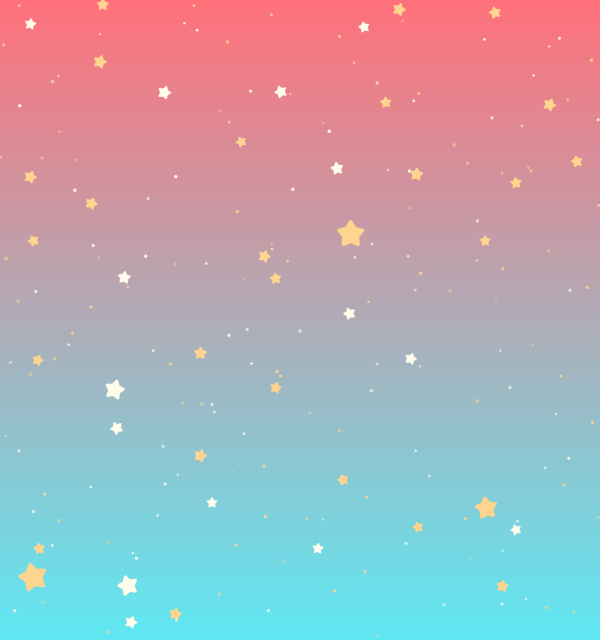
This background is drawn by a Shadertoy shader. Its source:

```glsl
// Dusk sky fading from coral to aqua, sprinkled with dots and soft five-point stars.
// Jittered grids scatter the small pieces; five larger stars anchor the layout.
// Lengths are fractions of the canvas height.

const vec3 PEACH = vec3(1.0, 0.83, 0.56);
const vec3 CREAM = vec3(1.0, 0.99, 0.92);

vec3 hash3(vec2 p) {
    vec3 q = fract(p.xyx * vec3(0.1031, 0.1030, 0.0973));
    q += dot(q, q.yxz + 33.33);
    return fract((q.xxy + q.yzz) * q.zyx);
}

// Signed distance to a rounded star whose first tip points up, then turns by tilt.
float starDistance(vec2 p, float radius, float tilt) {
    const float sector = 6.2831853 / 5.0;
    float angle = atan(p.x, p.y) + tilt;
    angle = abs(mod(angle + 0.5 * sector, sector) - 0.5 * sector);
    vec2 q = length(p) / radius * vec2(cos(angle), sin(angle));
    vec2 tip = vec2(0.86, 0.0);
    vec2 edge = vec2(0.39, 0.283) - tip;
    vec2 offset = q - tip;
    float t = clamp(dot(offset, edge) / dot(edge, edge), 0.0, 1.0);
    float side = sign(edge.y * offset.x - edge.x * offset.y);
    return (side * length(offset - edge * t) - 0.14) * radius;
}

// Antialiased coverage of a signed distance.
float coverage(float d) {
    float pixel = 0.75 / iResolution.y;
    return 1.0 - smoothstep(-pixel, pixel, d);
}

void addStar(inout vec3 color, vec2 p, float radius, float tilt, vec3 tint) {
    color = mix(color, tint, coverage(starDistance(p, radius, tilt)));
}

// One faint or bright dot per occupied cell.
void addDots(inout vec3 color, vec2 p, float seed) {
    const float size = 0.1;
    vec2 cell = floor(p / size + 0.37 * seed);
    vec3 place = hash3(cell + 41.0 * seed + 7.0);
    vec3 look = hash3(cell + 67.0 * seed + 139.0);
    vec2 center = (cell - 0.37 * seed + mix(vec2(0.04), vec2(0.96), place.xy)) * size;
    float dotMask = coverage(length(p - center) - mix(0.0017, 0.0027, look.x));
    vec3 tint = look.y < 0.52 ? PEACH : CREAM;
    color = mix(color, tint, dotMask * step(place.z, 0.82) * mix(0.45, 1.0, look.z));
}

// Small stars, thinning out toward the right.
void addSmallStars(inout vec3 color, vec2 p) {
    const float size = 0.117;
    vec2 cell = floor(p / size);
    vec3 place = hash3(cell + 23.0);
    vec3 look = hash3(cell + 211.0);
    vec2 center = (cell + mix(vec2(0.1), vec2(0.9), place.xy)) * size;
    if (place.z < mix(0.85, 0.3, center.x)) {
        vec3 tint = look.y < 0.62 ? PEACH : CREAM;
        addStar(color, p - center, mix(0.0085, 0.0108, look.x), look.z - 0.5, tint);
    }
}

void mainImage(out vec4 fragColor, in vec2 fragCoord) {
    vec2 p = fragCoord / iResolution.y;

    // Vertical sky gradient
    vec3 color = mix(vec3(0.37, 0.91, 0.955), vec3(1.0, 0.44, 0.48), p.y);

    // Scattered dots and small stars
    for (int layer = 0; layer < 2; layer++) addDots(color, p, float(layer));
    addSmallStars(color, p);

    // Large stars
    addStar(color, p - vec2(0.548, 0.634), 0.0220, 0.0, PEACH);
    addStar(color, p - vec2(0.052, 0.098), 0.0228, 0.25, PEACH);
    addStar(color, p - vec2(0.760, 0.206), 0.0182, 0.15, PEACH);
    addStar(color, p - vec2(0.179, 0.391), 0.0160, -0.25, CREAM);
    addStar(color, p - vec2(0.200, 0.085), 0.0165, 0.3, CREAM);

    fragColor = vec4(color, 1.0);
}
```
